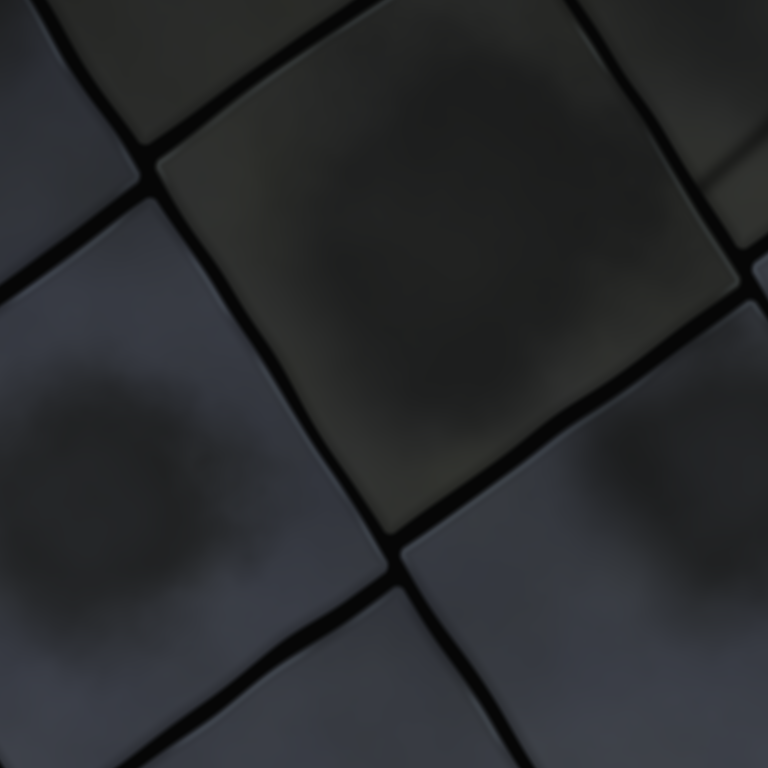
Give the GLSL for this texture, as a three.js fragment shader.

```glsl
varying vec2 vUv;

// Tile lattice
const vec2 CORNER = vec2(0.504, 0.286);
const vec2 AXIS_U = vec2(0.479, 0.342);
const vec2 AXIS_V = vec2(-0.322, 0.505);
const float TILE_SIZE = 0.594;
const float COLUMN_SLIP = 0.058;
const vec2 JOINT_HALF = vec2(0.0065, 0.0085);
const float CORNER_RADIUS = 0.014;
const float EDGE_SOFTNESS = 0.006;
const float EDGE_WOBBLE = 0.007;

// Surface
const vec3 COOL_SLATE = vec3(0.208, 0.220, 0.248);
const vec3 WARM_SLATE = vec3(0.195, 0.200, 0.190);
const vec3 STAIN_COLOR = vec3(0.112, 0.116, 0.116);
const vec3 JOINT_COLOR = vec3(0.022, 0.024, 0.024);
const vec3 RIM_COLOR = vec3(0.055, 0.065, 0.070);
const float TILE_VARIATION = 0.08;
const float CLOUD_CONTRAST = 0.34;
const float STAIN_SHIFT = 0.23;

float hash(vec2 p) {
  return fract(sin(dot(p, vec2(127.1, 311.7))) * 43758.5453);
}

float noise(vec2 p) {
  vec2 i = floor(p);
  vec2 f = fract(p);
  f = f * f * (3.0 - 2.0 * f);
  return mix(mix(hash(i), hash(i + vec2(1.0, 0.0)), f.x),
             mix(hash(i + vec2(0.0, 1.0)), hash(i + 1.0), f.x), f.y);
}

float fbm(vec2 p) {
  float sum = 0.0;
  float amp = 0.5;
  for (int i = 0; i < 5; i++) {
    sum += amp * noise(p);
    p = mat2(1.6, 1.2, -1.2, 1.6) * p + 7.3;
    amp *= 0.48;
  }
  return sum;
}

float cross2(vec2 a, vec2 b) {
  return a.x * b.y - a.y * b.x;
}

float bell(float x) {
  return exp(-x * x);
}

float roundedBox(vec2 p, vec2 halfSize, float radius) {
  vec2 q = abs(p) - halfSize + radius;
  return length(max(q, 0.0)) + min(max(q.x, q.y), 0.0) - radius;
}

void main() {
  // Lattice coordinates, each column slipped along the long joints
  vec2 wobble = vec2(noise(vUv * 11.0), noise(vUv * 11.0 + 31.0)) - 0.5;
  vec2 rel = vUv - CORNER + EDGE_WOBBLE * wobble;
  vec2 grid = vec2(cross2(rel, AXIS_V), cross2(AXIS_U, rel)) / cross2(AXIS_U, AXIS_V);
  float column = floor(grid.x);
  grid.y -= COLUMN_SLIP * column;
  vec2 tile = floor(grid);
  vec2 cell = grid - tile;
  vec2 local = (cell - 0.5) * TILE_SIZE;

  // Base tone, cool on the outer tiles and cloudy throughout
  float cloud = fbm(vUv * 5.0 + tile * 9.0);
  float warm = step(0.0, tile.x) * step(0.0, tile.y);
  vec3 color = mix(COOL_SLATE, WARM_SLATE, warm);
  color *= 1.0 + TILE_VARIATION * (hash(tile) - 0.5);
  color *= mix(1.06, 0.88, vUv.y);
  color *= 1.0 + CLOUD_CONTRAST * (cloud - 0.48);
  color.b += 0.025 * (fbm(vUv * 8.0 + 17.0) - 0.48);

  // Dark wash, widest on the warm tiles
  vec2 centre = vec2(0.5) + STAIN_SHIFT * abs(tile.y);
  vec2 away = abs(cell - centre + 0.16 * (vec2(cloud, fbm(vUv * 4.0 + 53.0)) - 0.48));
  float reach = pow(pow(away.x, 3.0) + pow(away.y, 3.0), 1.0 / 3.0);
  float radius = mix(0.40, 0.51, warm);
  float stain = 1.0 - smoothstep(radius - 0.27, radius, reach + 0.25 * (cloud - 0.48));
  stain *= step(-1.5, tile.x + tile.y) * mix(0.78, 1.0, smoothstep(0.05, 0.25, reach));
  color = mix(color, STAIN_COLOR * (0.85 + 0.32 * cloud), 0.92 * stain);

  // Soft streak across the right column
  float streak = bell((cell.y - 0.19 - 0.14 * (cell.x - 0.1)) / 0.022);
  color *= 1.0 - 0.4 * streak * step(0.5, tile.x);

  // Shaded border, worn rim and joint
  float jointWear = 0.75 + 0.5 * noise(vUv * 9.0 + 5.0);
  float d = roundedBox(local, 0.5 * TILE_SIZE - JOINT_HALF * jointWear, CORNER_RADIUS);
  float facing = smoothstep(0.24, 0.28, max(local.x, local.y));
  float rim = bell((d + 0.007) / 0.004) * facing * smoothstep(0.3, 0.75, noise(vUv * 16.0));
  color *= 1.0 - 0.22 * smoothstep(-0.02, 0.0, d);
  color += RIM_COLOR * rim;
  float joint = smoothstep(-EDGE_SOFTNESS, 0.5 * EDGE_SOFTNESS, d);
  color = mix(color, JOINT_COLOR, joint);

  gl_FragColor = vec4(color, 1.0);
}
```
